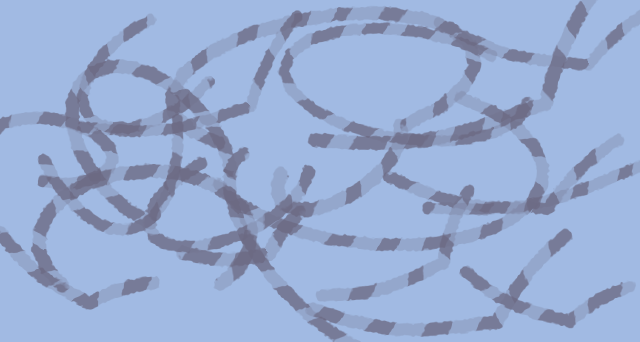
A WebGL 1 fragment shader for this pattern:

```glsl
precision highp float;

uniform vec2 u_resolution;

#define PAPER vec3(0.63, 0.73, 0.89)
#define INK vec3(0.42, 0.41, 0.51)
#define LIGHT_ALPHA 0.24
#define DARK_ALPHA 0.77
#define COLUMNS 7.0
#define ROWS 3.0
#define STROKES 21
#define SEGMENTS 16
#define HALF_WIDTH 0.0185
#define DASH_PERIOD 0.155
#define ROUGHNESS 0.006
#define SEED 3.0

float hash(vec2 p) {
  return fract(sin(dot(p, vec2(127.1, 311.7))) * 43758.5453);
}

float noise(vec2 p) {
  vec2 cell = floor(p);
  vec2 f = fract(p);
  f = f * f * (3.0 - 2.0 * f);
  float low = mix(hash(cell), hash(cell + vec2(1.0, 0.0)), f.x);
  float high = mix(hash(cell + vec2(0.0, 1.0)), hash(cell + 1.0), f.x);
  return mix(low, high, f.y);
}

float strokeHash(float id, float channel) {
  return hash(vec2(id + SEED * 17.0, channel * 3.7 + 1.3));
}

// Elliptic arc, or a bent line with one sharp corner
vec2 pathPoint(float t, float bent, float size, vec3 arc) {
  float angle = arc.y + arc.z * t;
  vec2 curve = vec2(cos(angle), arc.x * sin(angle));
  float u = 2.0 * t - 1.0;
  vec2 corner = vec2(u, 0.6 * abs(u - 0.25) + 0.1 * sin(3.0 * u) - 0.3);
  return size * mix(curve, corner, bent);
}

// Distance to a stroke, length along it and signed offset across it
vec3 strokeField(vec2 p, float bent, float size, vec3 arc) {
  vec3 nearest = vec3(1e3, 0.0, 0.0);
  float travelled = 0.0;
  vec2 a = pathPoint(0.0, bent, size, arc);
  for (int i = 1; i <= SEGMENTS; i++) {
    vec2 b = pathPoint(float(i) / float(SEGMENTS), bent, size, arc);
    vec2 span = b - a;
    vec2 rel = p - a;
    float len = length(span);
    float h = clamp(dot(rel, span) / (len * len), 0.0, 1.0);
    float d = length(rel - span * h);
    if (d < nearest.x) {
      float across = (span.x * rel.y - span.y * rel.x) / len;
      nearest = vec3(d, travelled + h * len, across);
    }
    travelled += len;
    a = b;
  }
  return nearest;
}

void main() {
  vec2 p = gl_FragCoord.xy / u_resolution.y;
  vec2 canvas = vec2(u_resolution.x / u_resolution.y, 1.0);
  float blur = 1.0 / u_resolution.y;

  // Frayed outline shared by all strokes
  float fray = ROUGHNESS * (noise(p * 120.0) - 0.5)
             + 0.5 * ROUGHNESS * (noise(p * 45.0 + 9.0) - 0.5);

  vec3 color = PAPER;
  for (int i = 0; i < STROKES; i++) {
    float id = float(i);

    // Jittered grid of centres, drawn slightly towards the middle
    vec2 cell = vec2(mod(id, COLUMNS), floor(id / COLUMNS));
    vec2 jitter = vec2(strokeHash(id, 1.0), strokeHash(id, 2.0));
    vec2 center = (cell + 0.1 + 0.8 * jitter) / vec2(COLUMNS, ROWS);
    center = mix(vec2(0.5), center, 0.92) * canvas;

    // Shape and tilt, mostly rising to the right
    float bent = step(0.7, strokeHash(id, 3.0));
    float size = mix(0.14, 0.5, strokeHash(id, 4.0));
    float tilt = mix(-0.25, 0.85, strokeHash(id, 5.0));
    tilt += 1.5 * step(0.82, strokeHash(id, 6.0));
    vec3 arc = vec3(mix(0.3, 0.65, strokeHash(id, 7.0)),
                    6.28 * strokeHash(id, 8.0),
                    mix(2.4, 5.6, strokeHash(id, 9.0)));
    vec2 local = p - center;
    float c = cos(tilt);
    float s = sin(tilt);
    local = vec2(c * local.x + s * local.y, c * local.y - s * local.x);

    vec3 field = strokeField(local, bent, size, arc);
    float halfWidth = HALF_WIDTH * mix(0.85, 1.12, strokeHash(id, 10.0));
    float cover = 1.0 - smoothstep(-blur, blur, field.x - halfWidth + fray);

    // Slanted, uneven dashes alternate between thin and dense ink
    float along = (field.y - 0.6 * field.z + fray) / DASH_PERIOD;
    float warp = 2.4 * noise(vec2(along * 0.7, id * 5.0));
    float wave = sin(6.283 * along + warp + id * 2.0);
    float bias = mix(-0.55, 0.6, strokeHash(id, 11.0));
    bias += step(0.9, strokeHash(id, 12.0));
    float edge = 6.283 * blur / DASH_PERIOD;
    float dense = smoothstep(-edge, edge, wave - bias);
    color = mix(color, INK, cover * mix(LIGHT_ALPHA, DARK_ALPHA, dense));
  }

  gl_FragColor = vec4(color, 1.0);
}
```
